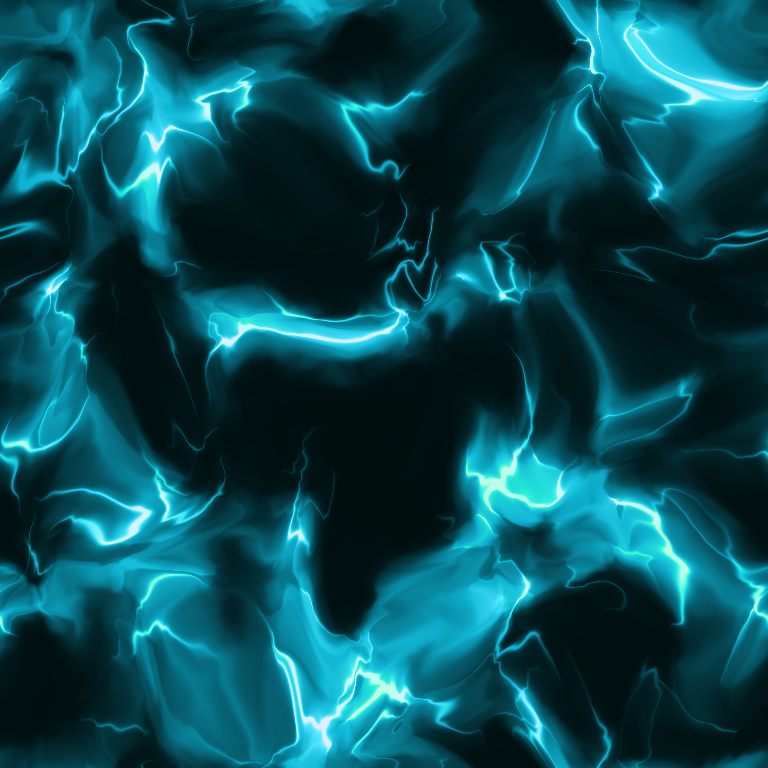
A WebGL 2 fragment shader for this background:

```glsl
#version 300 es
precision highp float;

uniform vec2 u_resolution;
out vec4 fragColor;

float hash(vec3 p) {
    p = fract(p * 0.1031);
    p += dot(p, p.zyx + 31.32);
    return fract((p.x + p.y) * p.z);
}

// Wrapping gradient noise, scaled to a spread of about one
float noise(vec2 uv, float period, float seed) {
    vec2 p = uv * period + seed * vec2(0.37, 0.73);
    vec2 cell = floor(p);
    vec2 f = p - cell;
    vec2 ease = f * f * f * (f * (f * 6.0 - 15.0) + 10.0);
    float sum = 0.0;
    for (int i = 0; i < 4; i++) {
        vec2 corner = vec2(i & 1, i >> 1);
        float angle = 6.2832 * hash(vec3(mod(cell + corner, period), seed));
        vec2 weight = mix(1.0 - ease, ease, corner);
        sum += weight.x * weight.y * dot(vec2(cos(angle), sin(angle)), f - corner);
    }
    return 5.0 * sum;
}

// Turbulent bending, from broad swirls to fine kinks
vec2 bend(vec2 p) {
    float period = 4.0;
    float reach = 0.023;
    for (int i = 0; i < 5; i++) {
        float seed = float(i) * 2.0 + 1.0;
        p += reach * vec2(noise(p, period, seed), noise(p, period, seed + 1.0));
        period *= 2.0;
        reach *= 0.48;
    }
    return p;
}

// Field whose zero contours are the filaments
float filament(vec2 p, float period, float seed) {
    return noise(p, period, seed) + 0.3 * noise(p, period * 3.0, seed + 1.0);
}

// Signed distance to the nearest filament
float filamentSide(vec2 p, float period, float seed) {
    vec2 nudge = vec2(0.002, 0.0);
    float field = filament(p, period, seed);
    vec2 slope = vec2(filament(p + nudge.xy, period, seed),
                      filament(p + nudge.yx, period, seed)) - field;
    return field / max(length(slope) / nudge.x, 6.0);
}

// Dark teal through cyan to near white
vec3 plasmaColor(float energy) {
    vec3 stops[6] = vec3[6](
        vec3(0.00, 0.05, 0.05), vec3(0.02, 0.28, 0.33), vec3(0.03, 0.51, 0.60),
        vec3(0.06, 0.71, 0.83), vec3(0.22, 0.92, 0.93), vec3(0.80, 0.97, 0.97));
    vec3 color = stops[0];
    for (int i = 1; i < 6; i++) {
        color = mix(color, stops[i], clamp(energy * 4.0 - float(i - 1), 0.0, 1.0));
    }
    return color;
}

void main() {
    vec2 uv = gl_FragCoord.xy / u_resolution;
    vec2 p = bend(uv);

    // Glowing gas gathered in a loose web
    float web = 1.0 - 1.25 * abs(noise(p, 3.0, 21.0));
    float mass = 0.8 * noise(p, 4.0, 22.0) + 0.35 * noise(p, 9.0, 23.0)
               + 0.14 * noise(p, 20.0, 24.0);
    float density = 0.11 + 0.43 * (web + 0.65 * mass);
    float gas = 0.5 * (density + sqrt(density * density + 0.015));

    // Filaments, each with a halo and a veil folded to one side
    float veil = 0.0;
    float sparks = 0.0;
    float halo = 0.0;
    for (int i = 0; i < 4; i++) {
        float seed = float(i) * 3.0 + 31.0;
        float side = filamentSide(p, float(i) + 3.0, seed);
        float gate = smoothstep(0.35, 2.3, noise(p, 6.0, seed + 2.0) + 1.7 * gas);
        float width = max(0.0012 + 0.003 * gate * gate, 0.7 / u_resolution.y);
        sparks += gate * pow(1.0 + side * side / (width * width), -1.5);
        halo += gate * exp(-abs(side) / 0.014);
        veil += smoothstep(-0.004, 0.004, side) * exp(-max(side, 0.0) / 0.05);
    }

    // Gas levels off in cyan, so that only filaments reach white
    float streaks = 1.0 + 0.05 * noise(p, 24.0, 51.0);
    float energy = gas * (0.74 + 0.33 * veil) * streaks;
    energy = min(energy, 0.48 + 0.35 * energy);
    energy += 0.65 * min(sparks, 0.9) + 0.10 * halo;

    // Slight green and violet shifts in the hottest parts
    vec3 color = plasmaColor(energy);
    float tint = clamp(noise(p, 7.0, 52.0), -1.0, 1.0) * smoothstep(0.75, 1.0, energy);
    color += tint * vec3(-0.06, 0.03, -0.07);
    fragColor = vec4(clamp(color, 0.0, 1.0), 1.0);
}
```
